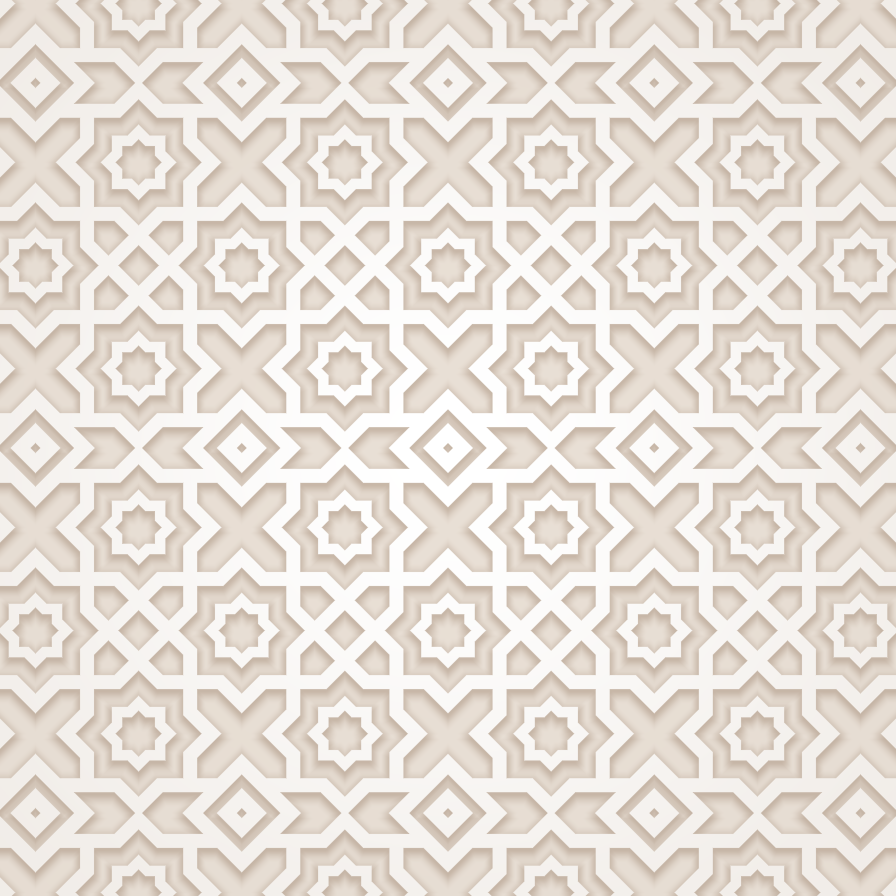
Reproduce this pattern procedurally as a Shadertoy shader.

```glsl
// Draws a pale cut-paper lattice of eight-pointed stars and diamonds with soft shadows.

const float MODULE = 0.1151;           // star spacing as a share of the canvas
const vec2 CELL = vec2(2.0, 3.54);     // one repeat, in modules
const float STRAP = 0.068;             // half width of the straps
const float FRAME = 0.5;               // apothem of the star frames

const vec3 GROUND = vec3(0.912, 0.875, 0.835);
const vec3 SHADE = vec3(0.785, 0.72, 0.66);
const vec3 PAPER = vec3(1.0);
const vec3 PAPER_RIM = vec3(0.945, 0.928, 0.91);

// Distance from the centre measured square to the sides of a diamond
float diamond(vec2 p) {
    return (abs(p.x) + abs(p.y)) * 0.70711;
}

// Union of a square and a diamond with equal apothems
float octagram(vec2 p) {
    return min(max(abs(p.x), abs(p.y)), diamond(p));
}

float ring(float d, float radius, float halfWidth) {
    return abs(d - radius) - halfWidth;
}

// Small star ring inside a star-shaped frame
float framedStar(vec2 p) {
    float d = octagram(p);
    return min(ring(d, FRAME, STRAP), ring(d, 0.209, 0.051));
}

// Pierced diamond, its border and the horizontal straps beside it
float diamondKnot(vec2 p) {
    float d = diamond(p);
    float core = max(d - 0.172, 0.034 - d);
    float border = ring(d, 0.336, 0.071);
    float strap = max(abs(p.y - 0.27) - STRAP, p.x - FRAME);
    strap = max(strap, 0.265 - d);
    return min(core, min(border, strap));
}

// Signed distance to the paper, negative inside
float lattice(vec2 p) {
    vec2 q = abs(mod(p + 0.5 * CELL, CELL) - 0.5 * CELL);
    float stars = min(framedStar(q - vec2(1.0, 0.77)),
                      framedStar(q - vec2(0.0, 1.77)));
    float crossing = ring(diamond(q - vec2(1.0, 1.77)), 0.207, STRAP);
    return min(min(stars, crossing), diamondKnot(q));
}

// Soft shadow cast downwards by the raised paper
float castShadow(vec2 p) {
    float below = lattice(p + vec2(0.0, 0.055));
    float around = lattice(p);
    float drop = 1.0 - smoothstep(-0.04, 0.095, below);
    float contact = 1.0 - smoothstep(0.0, 0.085, around);
    return clamp(0.75 * drop + 0.3 * contact, 0.0, 1.0);
}

void mainImage(out vec4 fragColor, in vec2 fragCoord) {
    float side = min(iResolution.x, iResolution.y);
    vec2 uv = (fragCoord - 0.5 * iResolution.xy) / side;
    vec2 p = uv / MODULE;
    float pixel = 1.0 / (side * MODULE);

    // Light fades gently from the middle to the corners
    float fade = smoothstep(0.0, 0.72, length(uv));
    vec3 paper = mix(PAPER, PAPER_RIM, fade);
    vec3 ground = mix(GROUND, SHADE, castShadow(p)) * (1.0 - 0.012 * fade);

    float cover = 1.0 - smoothstep(-0.7 * pixel, 0.7 * pixel, lattice(p));
    fragColor = vec4(mix(ground, paper, cover), 1.0);
}
```
